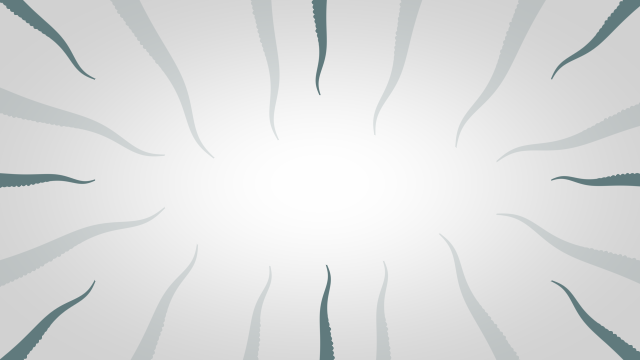
A WebGL 1 fragment shader for this background:

```glsl
precision highp float;

uniform vec2 u_resolution;

#define EDGE_GRAY vec3(0.82, 0.82, 0.82)
#define GLOW_WHITE vec3(0.997, 0.997, 0.997)
#define TEAL vec3(0.375, 0.48, 0.49)
#define PALE_ALPHA 0.19
#define GLOW_RADII vec2(0.59, 0.347)
#define GLOW_INNER 0.1
#define GLOW_OUTER 1.85
#define TAPER 0.065
#define SWAY 0.03
#define TIP_RADIUS 0.0018
#define NOTCH_RATE 75.0
#define NOTCH_DEPTH 0.005

const float PI = 3.14159;

float hash(vec2 p) {
  return fract(sin(dot(p, vec2(127.1, 311.7))) * 43758.5453);
}

// Coverage of a tapering S-curve that runs from a wide base to a thin tip.
float tendril(vec2 p, vec2 base, vec2 tip) {
  vec2 axis = tip - base;
  float len = length(axis);
  axis /= len;
  vec2 q = p - base;
  float along = dot(q, axis);
  float t = along / len;
  float bent = max(t, 0.0);
  float side = dot(q, vec2(-axis.y, axis.x)) - SWAY * len * sin(2.0 * PI * bent * bent);
  float halfWidth = TAPER * len * max(1.0 - t, 0.0) + TIP_RADIUS;

  // Small uneven notches on one side of the wide end
  float notch = along * NOTCH_RATE;
  float depth = NOTCH_DEPTH * (0.3 + 0.7 * hash(vec2(floor(notch), len)));
  float wide = 1.0 - smoothstep(0.3, 0.5, t);
  halfWidth += step(side, 0.0) * wide * depth * abs(sin(PI * notch));

  float d = max(abs(side) - halfWidth, along - len);
  float pixel = 1.0 / u_resolution.y;
  return 1.0 - smoothstep(-0.7 * pixel, 0.7 * pixel, d);
}

// Mirrors a point into a quadrant, with a vertical and a diagonal variation.
vec2 mirrored(vec2 s, vec2 mid, vec2 lift, vec2 twist) {
  return s * (mid + s.y * lift + s.x * s.y * twist);
}

// Three pale tendrils in each quadrant
float paleTendrils(vec2 p) {
  float cover = 0.0;
  vec2 shift = vec2(0.0185, 0.0);
  for (int i = 0; i < 4; i++) {
    float n = float(i);
    vec2 s = vec2(mod(n, 2.0), floor(n / 2.0)) * 2.0 - 1.0;
    vec2 base = mirrored(s, vec2(0.197, 0.5), vec2(0.012, 0.0), vec2(0.028, 0.0));
    vec2 tip = mirrored(s, vec2(0.146, 0.175), vec2(-0.012, -0.057), vec2(0.0, 0.007));
    cover = max(cover, tendril(p - shift, base, tip));

    base = mirrored(s, vec2(0.537, 0.5), vec2(0.028, 0.0), vec2(0.007, 0.0));
    tip = mirrored(s, vec2(0.336, 0.12), vec2(0.0, -0.044), vec2(0.023, 0.015));
    cover = max(cover, tendril(p - shift, base, tip));

    base = mirrored(s, vec2(0.889, 0.229), vec2(0.0, -0.028), vec2(0.0, -0.0105));
    tip = mirrored(s, vec2(0.461, 0.073), vec2(0.0, -0.013), vec2(0.0, -0.009));
    cover = max(cover, tendril(p - 1.6 * shift, base, tip));
  }
  return cover;
}

// Dark tendrils at the corners and the middles of the sides
float darkTendrils(vec2 p) {
  float cover = 0.0;
  for (int i = 0; i < 9; i++) {
    float n = float(i);
    vec2 s = vec2(mod(n, 3.0), floor(n / 3.0)) - 1.0;
    if (dot(s, s) > 0.5) {
      float corner = abs(s.x);
      vec2 shift = vec2(0.009 - 0.009 * s.y * (1.0 - corner), 0.0);
      vec2 tip = s * vec2(0.634, mix(0.236, 0.28, corner));
      cover = max(cover, tendril(p - shift, s * vec2(0.865, 0.5), tip));
    }
  }
  return cover;
}

void main() {
  vec2 p = (gl_FragCoord.xy - 0.5 * u_resolution) / u_resolution.y;

  // Soft elliptical glow
  float r = length((p + vec2(0.0, 0.01)) / GLOW_RADII);
  float glow = 1.0 - smoothstep(GLOW_INNER, GLOW_OUTER, r);
  vec3 color = mix(EDGE_GRAY, GLOW_WHITE, glow);

  color = mix(color, TEAL, PALE_ALPHA * paleTendrils(p));
  color = mix(color, TEAL, darkTendrils(p));
  gl_FragColor = vec4(color, 1.0);
}
```
